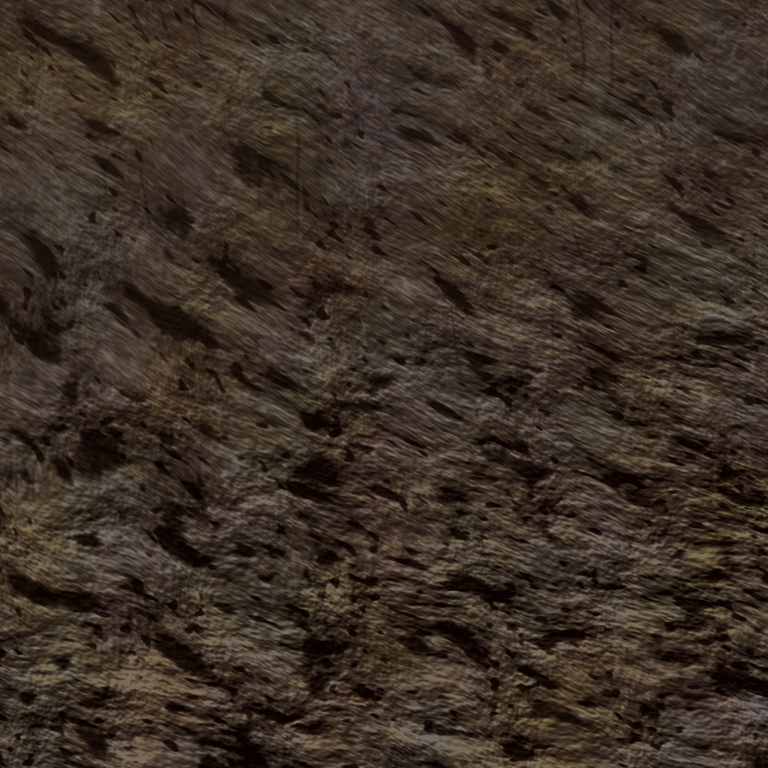
Reproduce this texture procedurally as a WebGL 1 fragment shader.

```glsl
precision highp float;
uniform vec2 u_resolution;

#define DARK vec3(0.10, 0.06, 0.04)
#define MID vec3(0.23, 0.18, 0.14)
#define LIGHT vec3(0.42, 0.37, 0.31)
#define RELIEF_SCALE 8.0
#define GRAIN_STRETCH 1.9
#define LIGHT_OFFSET vec2(-0.002, 0.0035)
#define SLOPE_GAIN 6.5
#define HEIGHT_GAIN 1.15
#define PIT_DEPTH 1.25
#define FLECK_GAIN 0.55
#define CREASE_GAIN 0.4

// Random unit gradient for a lattice point
vec2 gradient(vec2 cell) {
  float a = 6.2832 * fract(sin(dot(cell, vec2(127.1, 311.7))) * 43758.5453);
  return vec2(cos(a), sin(a));
}

// Gradient noise centred on zero
float noise(vec2 p) {
  vec2 i = floor(p), f = fract(p);
  vec2 u = f * f * f * (f * (f * 6.0 - 15.0) + 10.0);
  vec2 e = vec2(1.0, 0.0);
  float a = dot(gradient(i), f);
  float b = dot(gradient(i + e.xy), f - e.xy);
  float c = dot(gradient(i + e.yx), f - e.yx);
  float d = dot(gradient(i + e.xx), f - e.xx);
  return mix(mix(a, b, u.x), mix(c, d, u.x), u.y);
}

// Shear so that grains droop to the right, more steeply near the top
vec2 grainSpace(vec2 p) {
  float droop = mix(0.22, 0.6, smoothstep(0.1, 0.9, p.y));
  vec2 q = vec2(p.x, (p.y + droop * (p.x - 0.5)) * GRAIN_STRETCH);
  vec2 bend = vec2(noise(p * 9.0), noise(p * 9.0 + 37.0));
  return q + 0.03 * bend;
}

float relief(vec2 q) {
  float sum = 0.0, amp = 0.5;
  for (int i = 0; i < 5; i++) {
    sum += amp * noise(q * RELIEF_SCALE * pow(2.1, float(i)) + 17.3 * float(i));
    amp *= 0.62;
  }
  return sum;
}

// Ragged hollows of three sizes
float pits(vec2 q, float height, float rough) {
  float depth = 0.0, scale = 11.0;
  float edge = mix(0.34, 0.25, rough);
  for (int i = 0; i < 3; i++) {
    float n = noise(q * scale + 61.7 * float(i)) - 0.6 * height;
    depth = max(depth, smoothstep(edge, edge + 0.2, n));
    scale *= 2.0;
  }
  return depth;
}

// Thin, steep, broken lines
float creases(vec2 p) {
  float n = noise(vec2(p.x * 20.0 + p.y * 3.0, p.y * 4.0) + 5.0);
  float line = 1.0 - smoothstep(0.0, 0.06, abs(n));
  return line * smoothstep(0.08, 0.4, noise(p * 6.0 + 83.0));
}

void main() {
  vec2 p = gl_FragCoord.xy / u_resolution.y;
  float rough = 1.0 - smoothstep(0.15, 0.9, p.y);
  vec2 q = grainSpace(p);

  // Relief lit from the upper left
  float height = relief(q);
  float slope = height - relief(grainSpace(p + LIGHT_OFFSET));
  float tone = HEIGHT_GAIN * height + SLOPE_GAIN * slope;
  tone *= mix(0.7, 1.3, rough);
  tone += 0.35 * noise(p * 4.0 + 11.0) + 0.04;

  // Pale mineral flecks, hollows and creases
  float fleck = smoothstep(0.2, 0.5, noise(q * vec2(70.0, 62.0) + 29.0));
  tone += FLECK_GAIN * fleck * mix(0.6, 1.0, rough);
  float pit = pits(q, height, rough);
  tone = mix(tone, tone * 0.4, pit) - PIT_DEPTH * pit * mix(0.7, 1.0, rough);
  tone -= CREASE_GAIN * creases(p) * (1.0 - 0.6 * rough);
  tone = clamp(tone, -1.45, 1.25);

  // Brown ramp with drifting warm, grey and olive tints
  vec3 color = MID + max(tone, 0.0) * (LIGHT - MID) + min(tone, 0.0) * (MID - DARK);
  float warmth = noise(p * 5.0 + 43.0) + 0.6 * noise(q * 22.0 + 71.0);
  float olive = noise(p * 7.0 + 97.0);
  color *= 1.0 + warmth * vec3(0.08, 0.0, -0.26) + olive * vec3(-0.04, 0.05, -0.05);
  gl_FragColor = vec4(clamp(color, 0.0, 1.0), 1.0);
}
```
